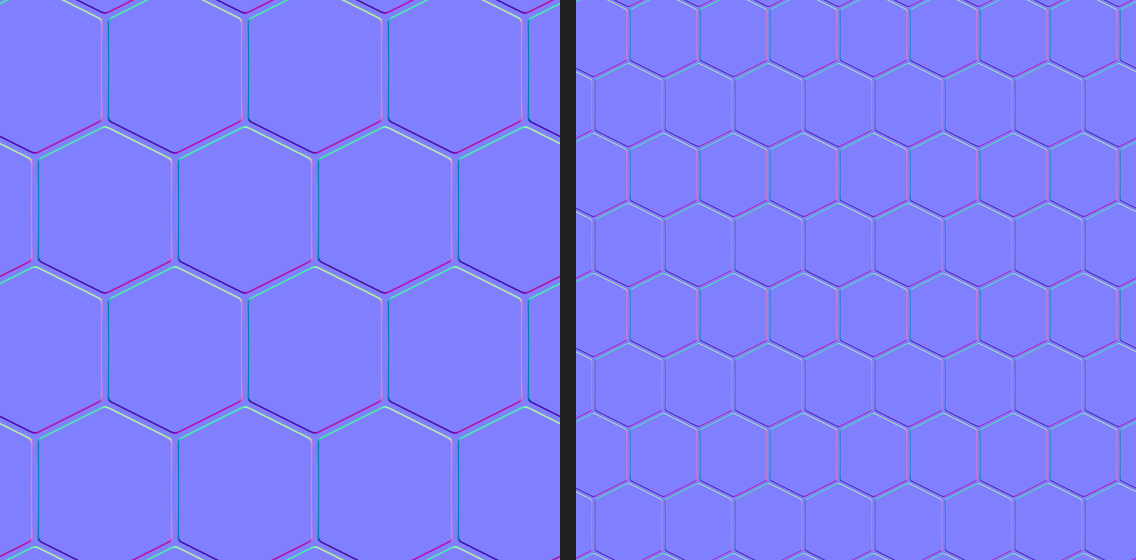
Left, the tile; right, the same tile 2 across and 2 down.
This texture map is drawn by a WebGL 2 fragment shader. Its source:

```glsl
#version 300 es
precision highp float;
// Tangent-space normal map of hexagonal tiles in staggered rows.
// Each tile is flat with a thin bevel line on its outline; the bevel's
// normal is the gradient of a smooth-cornered hexagon distance.

#define REPEATS 4.0        // tiles across and rows down (even, so rows wrap)
#define APEX 0.625         // tile centre to top corner, in cells
#define INSET 0.0229       // half of the groove between tiles
#define LINE_HALF 0.0058   // half width of the bevel line
#define SIDE_THINNING 0.28 // how much upright lines thin at mid height
#define SIDE_BOW 0.0030    // inward bow of the upright sides
#define CORNER_SHARP 115.0 // larger values give tighter corners
#define TILT 0.94          // sideways part of the bevel normal

uniform vec2 u_resolution;
out vec4 fragColor;

const float INV_SQRT5 = 0.4472136;
const vec2 SLOPE_NORMAL = vec2(1.0, 2.0) * INV_SQRT5;

// Offset from the centre of the nearest tile in a row; x wraps.
vec2 tileOffset(vec2 p, float row) {
    float shift = mod(row, 2.0) < 0.5 ? 0.75 : 0.25;
    return vec2(fract(p.x - shift + 0.5) - 0.5, p.y - row - 0.5);
}

// 1 at mid height of the upright sides, 0 at their ends.
float sideMiddle(float y) {
    float t = y / (APEX - 0.25);
    return max(1.0 - t * t, 0.0);
}

// Rounded hexagon: xy = outward direction, z = signed distance.
vec3 hexagon(vec2 p) {
    vec2 q = abs(p);
    float slopeReach = APEX * SLOPE_NORMAL.y - INSET;
    vec3 faces = vec3(
        q.x - 0.5 + INSET + SIDE_BOW * sideMiddle(p.y),
        dot(q, SLOPE_NORMAL) - slopeReach,
        dot(vec2(-q.x, q.y), SLOPE_NORMAL) - slopeReach);

    // Soft maximum of the faces; its weights blend their normals.
    float nearest = max(faces.x, max(faces.y, faces.z));
    vec3 weight = exp(CORNER_SHARP * (faces - nearest));
    float total = weight.x + weight.y + weight.z;
    vec2 direction = vec2(weight.x, 0.0)
        + weight.y * SLOPE_NORMAL
        + weight.z * vec2(-SLOPE_NORMAL.x, SLOPE_NORMAL.y);
    return vec3(normalize(direction) * sign(p), nearest + log(total) / CORNER_SHARP);
}

void main() {
    vec2 p = gl_FragCoord.xy / u_resolution * REPEATS;
    float pixel = REPEATS / min(u_resolution.x, u_resolution.y);

    // Closest tile among this row and its neighbours.
    vec3 tile = vec3(0.0, 1.0, 1e3);
    vec2 local = vec2(0.0);
    for (float i = -1.0; i <= 1.0; i++) {
        vec2 offset = tileOffset(p, floor(p.y) + i);
        vec3 candidate = hexagon(offset);
        if (candidate.z < tile.z) {
            tile = candidate;
            local = offset;
        }
    }

    // Bevel line, slightly thinner midway along upright sides.
    float upright = smoothstep(0.8, 1.0, abs(tile.x));
    float halfWidth = LINE_HALF * (1.0 - SIDE_THINNING * upright * sideMiddle(local.y));
    float soft = 0.6 * pixel;
    float bevel = 1.0 - smoothstep(halfWidth - soft, halfWidth + soft, abs(tile.z));

    // Encode the flat and tilted normals as colours.
    vec3 flatNormal = vec3(0.0, 0.0, 1.0);
    vec3 bevelNormal = vec3(tile.xy * TILT, sqrt(1.0 - TILT * TILT));
    vec3 normal = mix(flatNormal, bevelNormal, bevel);
    fragColor = vec4(normal * 0.5 + 0.5, 1.0);
}
```
